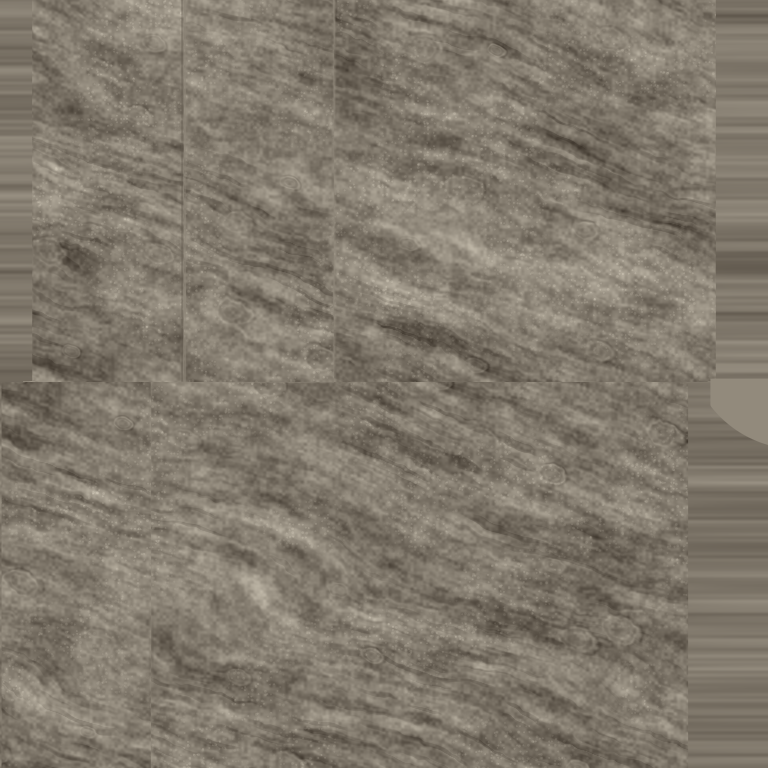
A WebGL 2 fragment shader for this texture:

```glsl
#version 300 es
precision highp float;
// Grey-brown stone slabs with slanted sediment streaks, oval fossils, seams and banded margins.
uniform vec2 u_resolution;
out vec4 fragColor;

float hash(vec2 p) {
  vec3 q = fract(p.xyx * vec3(0.1031, 0.1030, 0.0973));
  q += dot(q, q.yzx + 33.33);
  return fract((q.x + q.y) * q.z);
}

// Smooth lattice noise centred on zero
float grain(vec2 p) {
  vec2 i = floor(p), f = fract(p);
  f = f * f * (3.0 - 2.0 * f);
  float low = mix(hash(i), hash(i + vec2(1, 0)), f.x);
  float high = mix(hash(i + vec2(0, 1)), hash(i + vec2(1, 1)), f.x);
  return mix(low, high, f.y) - 0.5;
}

// Layered sines that bend the sediment
float bend(vec2 p) {
  return 0.010 * sin(p.x * 8.0 + 3.0 * sin(p.y * 7.0))
       + 0.004 * sin(p.x * 17.0 - p.y * 23.0 + 2.0 * sin(p.y * 13.0));
}

// Scattered oval shells: x = tone of the rims, y = cover of the body
vec2 fossils(vec2 p) {
  vec2 result = vec2(0), cell = floor(p * 8.0);
  for (int k = 0; k < 9; k++) {
    vec2 id = cell + vec2(k % 3 - 1, k / 3 - 1);
    if (hash(id + 71.0) > 0.55) continue;
    vec2 centre = (id + 0.15 + 0.7 * vec2(hash(id + 11.0), hash(id + 37.0))) / 8.0;
    float radius = mix(0.012, 0.028, hash(id + 53.0));
    vec2 d = p - centre;
    d = vec2(0.95 * d.x - 0.3 * d.y, (0.3 * d.x + 0.95 * d.y) * 1.55);
    float r = length(d) / radius + 0.3 * grain(p * 60.0) + 0.2 * grain(p * 160.0);
    float strength = mix(0.3, 1.0, hash(id + 97.0));
    float rim = exp(-pow((r - 0.88) * 9.0, 2.0)) + 0.6 * exp(-pow((r - 0.5) * 9.0, 2.0));
    float shade = exp(-pow((r - 1.1) * 8.0, 2.0)) * smoothstep(-1.0, 0.9, (d.x + d.y) / radius);
    result.x += strength * (0.06 * rim - 0.07 * shade);
    result.y = max(result.y, strength * (1.0 - smoothstep(0.75, 1.1, r)));
  }
  return result;
}

// Tiny pale specks, one per cell
float specks(vec2 p, float count) {
  vec2 id = floor(p * count);
  vec2 centre = 0.3 + 0.4 * vec2(hash(id + 5.0), hash(id + 19.0));
  float d = length(fract(p * count) - centre);
  return step(0.84, hash(id + 43.0)) * (1.0 - smoothstep(0.15, 0.45, d));
}

float stoneTone(vec2 p) {
  vec2 flow = vec2(0.94 * p.x - 0.34 * p.y, 0.34 * p.x + 0.94 * p.y);
  flow.y += bend(p) + 0.010 * grain(p * 12.0) + 0.005 * grain(p * 40.0) + 0.0035 * grain(p * 110.0);
  vec2 shell = fossils(p);

  // Streaks from broad beds to fine threads
  float streak = 0.08 * grain(flow * vec2(3.0, 9.0));
  streak += 0.10 * grain(flow * vec2(6.0, 25.0) + 17.0);
  streak += 0.13 * grain(flow * vec2(12.0, 62.0) + 31.0);
  streak += 0.11 * grain(flow * vec2(26.0, 125.0) + 47.0);
  streak += 0.09 * grain(flow * vec2(60.0, 240.0) + 59.0);

  // Dark veins gathered in patches
  float patches = smoothstep(-0.25, 0.25, grain(flow * vec2(4.0, 10.0) + 83.0));
  float vein = smoothstep(0.10, 0.32, grain(flow * vec2(9.0, 75.0) + 61.0));
  float thread = smoothstep(0.14, 0.32, grain(flow * vec2(17.0, 150.0) + 29.0));
  streak += 0.02 - patches * (0.085 * vein + 0.07 * thread);

  // Cloudy mottling and mineral grain
  float mottle = 0.04 * grain(p * 13.0) + 0.06 * grain(p * 42.0 + 9.0);
  mottle += 0.07 * grain(p * 105.0) + 0.10 * grain(p * 245.0);
  float dusty = smoothstep(-0.2, 0.35, grain(p * 14.0 + 23.0));
  float dust = dusty * (0.06 * specks(p, 170.0) + 0.06 * specks(p + 0.37, 240.0));
  return streak * (1.0 - 0.7 * shell.y) + shell.x + mottle + dust;
}

// Level bands in the margins
float bandTone(vec2 p) {
  float y = p.y + 3.0 * floor(p.x * 2.0);
  return 0.08 * grain(vec2(1.5, y * 13.0)) + 0.12 * grain(vec2(5.5, y * 42.0))
       + 0.13 * grain(vec2(9.5, y * 110.0)) + 0.09 * grain(vec2(p.x * 4.0, y * 240.0));
}

float seam(float x, float at, float halfWidth, float soft) {
  return 1.0 - smoothstep(halfWidth - soft, halfWidth + soft, abs(x - at));
}

void main() {
  vec2 p = gl_FragCoord.xy / u_resolution;
  float soft = 0.7 / u_resolution.y;
  float upper = smoothstep(-soft, soft, p.y - 0.503);

  // Each slab slips slightly against its neighbours
  float slab = p.y > 0.503 ? step(0.24, p.x) + step(0.435, p.x) : 3.0 + step(0.197, p.x);
  float tone = stoneTone(p + 2.0 + slab * vec2(0.023, 0.011));

  // Worn seams between slabs
  float wear = 0.65 + 0.7 * grain(vec2(slab, p.y * 28.0));
  tone = mix(tone, -0.1, 0.5 * upper * seam(p.x, 0.2375, 0.0015, soft));
  float joint = upper * max(seam(p.x, 0.2405, 0.0018, soft), 0.9 * seam(p.x, 0.435, 0.0017, soft));
  joint = max(joint, 0.4 * (1.0 - upper) * seam(p.x, 0.197, 0.0013, soft));
  float sill = seam(p.y, 0.502, 0.0008, soft) * seam(p.x, 0.3375, 0.0975, soft);
  tone = mix(tone, 0.06, clamp(max(joint * wear, 0.5 * sill), 0.0, 1.0));

  // Margins and the rounded pale corner
  float left = mix(0.002, 0.042, upper), right = mix(0.896, 0.932, upper);
  tone = mix(tone, bandTone(p), smoothstep(-soft, soft, max(left - p.x, p.x - right)));
  float corner = 1.0 - smoothstep(-soft, soft, length(p - vec2(1.04, 0.56)) - 0.145);
  corner *= (1.0 - smoothstep(-soft, soft, p.y - 0.507)) * smoothstep(-soft, soft, p.x - 0.925);
  tone = mix(tone, 0.075, corner);

  fragColor = vec4(vec3(0.496, 0.465, 0.416) + tone * vec3(1.0, 1.0, 0.95), 1.0);
}
```
